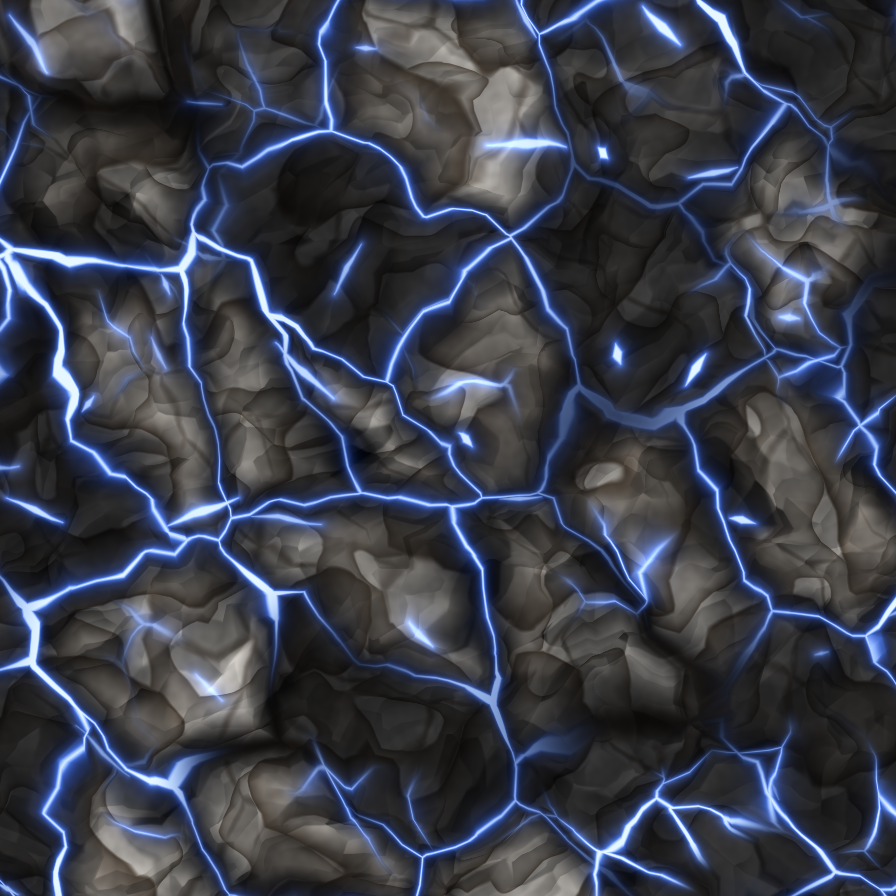
Write a three.js fragment shader that draws this texture.

```glsl
// Dark faceted rock split by jagged, glowing blue electric cracks.
varying vec2 vUv;

const vec3 STONE_DARK = vec3(0.150, 0.148, 0.147);
const vec3 STONE_PALE = vec3(0.450, 0.440, 0.425);
const vec3 SHADOW_TINT = vec3(0.40, 0.35, 0.30);
const vec3 HALO_BLUE = vec3(0.13, 0.30, 0.82);
const vec3 RIM_BLUE = vec3(0.28, 0.45, 0.75);
const vec3 CORE_WHITE = vec3(0.90, 0.97, 1.00);
const vec2 CRACK_SCALE = vec2(4.1, 5.6);  // cells along and across the grain
const float FINE_RATIO = 1.9;             // fine cracks relative to main ones
const float GRAIN_ANGLE = -0.95;          // cracks tend to run down to the right
const float HALO_SIZE = 0.0075;
const float RIM_SIZE = 0.0025;
const float EDGE_BLUR = 0.0016;
const float SHARD_SCALE = 8.0;
const float SHARD_SHARE = 0.36;

vec2 hash2(vec2 p) {
  vec3 q = fract(p.xyx * vec3(0.1031, 0.1030, 0.0973));
  q += dot(q, q.yzx + 33.33);
  return fract((q.xx + q.yz) * q.zy);
}

mat2 rotation(float a) {
  return mat2(cos(a), -sin(a), sin(a), cos(a));
}

float cornerSlope(vec2 cell, vec2 f, vec2 corner) {
  return dot(hash2(cell + corner) * 2.0 - 1.0, f - corner);
}

float gradientNoise(vec2 p) {
  vec2 i = floor(p), f = fract(p);
  vec2 u = f * f * f * (f * (f * 6.0 - 15.0) + 10.0);
  return mix(mix(cornerSlope(i, f, vec2(0.0)), cornerSlope(i, f, vec2(1.0, 0.0)), u.x),
             mix(cornerSlope(i, f, vec2(0.0, 1.0)), cornerSlope(i, f, vec2(1.0)), u.x), u.y);
}

// Piecewise linear offset on a triangle grid: bends straight lines into kinks.
vec2 kink(vec2 p) {
  vec2 s = p + (p.x + p.y) * 0.366;
  vec2 i = floor(s), f = fract(s);
  vec2 side = f.x > f.y ? vec2(1.0, 0.0) : vec2(0.0, 1.0);
  float hi = max(f.x, f.y), lo = min(f.x, f.y);
  return hash2(i) * (1.0 - hi) + hash2(i + side) * (hi - lo) + hash2(i + 1.0) * lo - 0.5;
}

// Voronoi cells: x is the distance to the border, y a random value per cell.
vec2 cells(vec2 p) {
  vec2 base = floor(p), f = fract(p), owner = vec2(0.0), toOwner = vec2(8.0);
  for (int y = -1; y <= 1; y++) for (int x = -1; x <= 1; x++) {
    vec2 g = vec2(float(x), float(y));
    vec2 r = g + hash2(base + g) - f;
    if (dot(r, r) < dot(toOwner, toOwner)) { toOwner = r; owner = g; }
  }
  float border = 8.0;
  for (int y = -2; y <= 2; y++) for (int x = -2; x <= 2; x++) {
    vec2 g = owner + vec2(float(x), float(y));
    vec2 r = g + hash2(base + g) - f, gap = r - toOwner;
    if (dot(gap, gap) > 0.0001) border = min(border, dot(0.5 * (toOwner + r), normalize(gap)));
  }
  return vec2(border, hash2(base + owner + 71.0).x);
}

// Flat chips, each with its own tilt, blended narrowly at their borders.
float facets(vec2 p) {
  vec2 base = floor(p), f = fract(p);
  float sum = 0.0, total = 0.0;
  for (int y = -1; y <= 1; y++) for (int x = -1; x <= 1; x++) {
    vec2 g = vec2(float(x), float(y));
    vec2 r = f - g - hash2(base + g);
    vec2 tilt = hash2(base + g + 37.0) * 2.0 - 1.0;
    float weight = exp(-50.0 * dot(r, r));
    sum += weight * (dot(tilt, r) * 1.3 + tilt.x * 0.35);
    total += weight;
  }
  return sum / max(total, 1e-20);
}

// Shadow that is sharp on one side of a contour and fades on the other.
float ledge(float n) {
  return smoothstep(-0.012, 0.012, n) * exp(-9.0 * max(n, 0.0));
}

// Light of a crack: x halo, y rim, z white core.
vec3 discharge(float d, float width, float power) {
  float outside = max(d - width, 0.0);
  float core = 1.0 - smoothstep(width - EDGE_BLUR, width + EDGE_BLUR, d);
  return power * vec3(exp(-outside / HALO_SIZE), exp(-outside / RIM_SIZE), core * power);
}

// Short tapered splinters of light scattered over a grid.
vec3 shards(vec2 p) {
  vec3 light = vec3(0.0);
  vec2 base = floor(p * SHARD_SCALE);
  for (int y = -1; y <= 1; y++) for (int x = -1; x <= 1; x++) {
    vec2 id = base + vec2(float(x), float(y));
    vec2 rnd = hash2(id + 19.0), shape = hash2(id + 53.0);
    vec2 r = rotation(GRAIN_ANGLE + (rnd.y - 0.5) * 2.6) * (p - (id + hash2(id)) / SHARD_SCALE);
    float reach = mix(0.008, 0.045, shape.x * shape.x);
    float along = clamp(r.x, -reach, reach);
    float width = mix(0.001, 0.005, shape.y) * (1.0 - abs(along) / reach);
    float power = step(rnd.x, SHARD_SHARE) * mix(0.5, 1.0, shape.y);
    light = max(light, discharge(length(r - vec2(along, 0.0)), width, power));
  }
  return light;
}

void main() {
  // Jagged space shared by stone and cracks
  vec2 p = vUv + 0.065 * kink(vUv * 7.0) + 0.024 * kink(vUv * 23.0 + 5.0);
  vec2 q = rotation(GRAIN_ANGLE) * p * CRACK_SCALE.x;
  q.y *= CRACK_SCALE.y / CRACK_SCALE.x;
  vec2 boulder = cells(q + 3.0), fine = cells(q * FINE_RATIO + 40.0);
  float unit = 0.5 * (CRACK_SCALE.x + CRACK_SCALE.y);
  float mainGap = boulder.x / unit, fineGap = fine.x / (unit * FINE_RATIO);

  // Pale boulder tops with chipped faces and grain
  float top = smoothstep(0.03, 0.28, boulder.x) * smoothstep(0.1, 0.75, boulder.y);
  vec2 chip = rotation(0.6) * p * vec2(1.0, 1.5);
  float relief = 1.0 + 0.36 * facets(chip * 7.0) + 0.32 * facets(rotation(1.1) * chip * 14.0)
               + 0.22 * facets(rotation(2.3) * chip * 27.0);
  float grain = gradientNoise(vUv * 34.0) + 0.7 * gradientNoise(vUv * 90.0);
  vec3 color = mix(STONE_DARK, STONE_PALE, top) * relief * (1.0 + 0.16 * grain);

  // Brown ledges and grooves
  float shadow = max(ledge(gradientNoise(p * 6.0 + 11.0)), 0.8 * ledge(gradientNoise(p * 12.0 + 29.0)));
  shadow = max(shadow, 1.0 - smoothstep(0.0, 0.018, mainGap));
  shadow = max(shadow, 0.5 - 0.5 * smoothstep(0.0, 0.008, fineGap));
  color *= mix(vec3(1.0), SHADOW_TINT, shadow);

  // Electric light, swelling and dying out along the cracks
  float swell = smoothstep(0.0, 0.5, gradientNoise(vUv * 8.0 + 61.0));
  float mainPower = smoothstep(-0.28, 0.16, gradientNoise(vUv * 3.4 + 17.0));
  float finePower = smoothstep(0.08, 0.36, gradientNoise(vUv * 5.0 + 83.0));
  vec3 light = discharge(mainGap, 0.0009 + 0.0055 * swell, mainPower);
  light = max(light, discharge(fineGap, 0.0005 + 0.003 * swell, finePower));
  light = max(light, shards(vUv + 0.3 * (p - vUv)));
  color += HALO_BLUE * light.x * 0.65 + RIM_BLUE * light.y * 0.7;
  color = mix(color, CORE_WHITE, light.z);
  gl_FragColor = vec4(clamp(color, 0.0, 1.0), 1.0);
}
```
